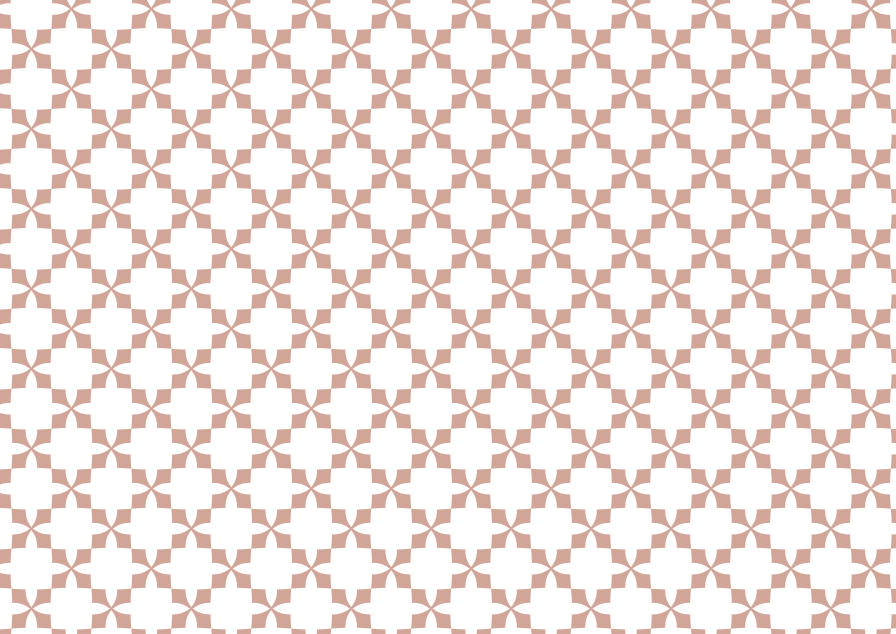
A Shadertoy shader for this pattern:

```glsl
// Lattice of pink crosses on white: thin diagonal arms flare into square pads
// that touch corner to corner. A checkerboard fold brings every point to its
// nearest cross, whose petal-shaped gaps and bowed sides are cut by distance.

#define PERIOD 0.1261               // repeat length, in canvas heights
#define ANCHOR vec2(0.617, 0.6075)  // centre of one cross, in canvas heights
#define PETAL_HALF_WIDTH 0.29       // widest half gap, in cross half-sides
#define PETAL_TIP 0.08              // gap tip to cross centre; sets arm width
#define PETAL_POWER 2.6             // roundness of the petal flank
#define SIDE_BOW 0.045              // inward curve of the outer sides
#define PINK vec3(0.82, 0.65, 0.60)
#define WHITE vec3(1.0)

// Returns (distance along, distance across) the nearest petal axis.
vec2 foldToCross(vec2 p) {
    vec2 cell = floor((p + 1.0) * 0.5);
    vec2 a = abs(p - 2.0 * cell);
    float along = max(a.x, a.y);
    float across = min(a.x, a.y);
    // Odd cells are the white squares: reflect into the adjoining cross.
    bool openCell = mod(cell.x + cell.y, 2.0) > 0.5;
    return vec2(openCell ? 2.0 - along : along, across);
}

// Approximate distance to the petal flank, positive outside the petal.
float petalDistance(vec2 f) {
    float rest = max((1.0 - f.x) / (1.0 - PETAL_TIP), 0.0);
    float halfWidth = PETAL_HALF_WIDTH * (1.0 - pow(rest, PETAL_POWER));
    float slope = PETAL_HALF_WIDTH * PETAL_POWER / (1.0 - PETAL_TIP)
                * pow(rest, PETAL_POWER - 1.0);
    return (f.y - halfWidth) / sqrt(1.0 + slope * slope);
}

// Distance inside the cross, positive in the pink.
float crossDistance(vec2 p) {
    vec2 f = foldToCross(p);
    float side = 1.0 - SIDE_BOW * (1.0 - f.y * f.y) - f.x;
    return min(petalDistance(f), side);
}

void mainImage(out vec4 fragColor, in vec2 fragCoord) {
    // One unit is half the side of a cross, a quarter of the period.
    float unit = PERIOD * 0.25;
    vec2 p = (fragCoord / iResolution.y - ANCHOR) / unit;
    float pixel = 1.0 / (iResolution.y * unit);

    float ink = clamp(crossDistance(p) / pixel + 0.5, 0.0, 1.0);
    fragColor = vec4(mix(WHITE, PINK, ink), 1.0);
}
```
